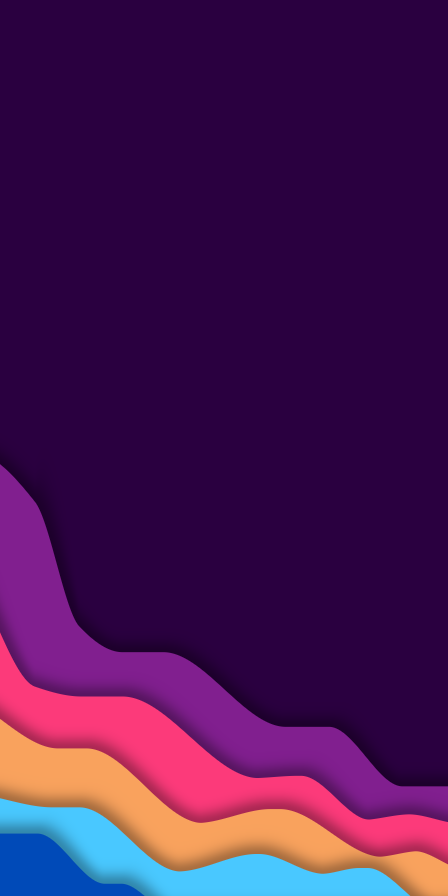
Give the GLSL for this background, as a Shadertoy shader.

```glsl
// Layered paper-cut waves descending to the right, with soft shadows on a dark violet sky.

// The canvas spans this many design units, whatever its pixel size.
const vec2 CANVAS = vec2(384.0, 768.0);
const int LAYER_COUNT = 5;
const float SHADOW_STRENGTH = 0.32;
const float SHADOW_RADIUS = 10.0;

const vec3 SKY = vec3(0.165, 0.0, 0.25);
const vec3 PURPLE = vec3(0.505, 0.12, 0.56);
const vec3 PINK = vec3(0.99, 0.228, 0.48);
const vec3 ORANGE = vec3(0.975, 0.635, 0.365);
const vec3 CYAN = vec3(0.286, 0.785, 1.0);
const vec3 BLUE = vec3(0.0, 0.29, 0.72);

// Smooth descent between two positions; a negative drop climbs.
float fall(float x, float start, float end, float drop) {
    return -drop * smoothstep(start, end, x);
}

float purpleRidge(float x) {
    return 381.0 + fall(x, -25.0, 105.0, 112.0) + fall(x, 30.0, 68.0, 60.0)
        + fall(x, 140.0, 245.0, 64.0) + fall(x, 282.0, 345.0, 51.0);
}

float pinkRidge(float x) {
    return 287.0 + fall(x, -40.0, 30.0, 92.0) + fall(x, -30.0, 70.0, 24.0)
        + fall(x, 105.0, 222.0, 70.0) + fall(x, 215.0, 255.0, -2.0)
        + fall(x, 258.0, 318.0, 38.0) + fall(x, 308.0, 352.0, -5.0)
        + fall(x, 350.0, 396.0, 8.0);
}

float orangeRidge(float x) {
    return 173.5 + fall(x, -45.0, 50.0, 47.0) + fall(x, 74.0, 174.0, 64.0)
        + fall(x, 168.0, 232.0, -12.0) + fall(x, 240.0, 328.0, 41.0)
        + fall(x, 322.0, 360.0, -5.0) + fall(x, 355.0, 400.0, 16.0);
}

float cyanRidge(float x) {
    return 88.0 + fall(x, -30.0, 45.0, 12.0) + fall(x, 68.0, 155.0, 55.0)
        + fall(x, 152.0, 220.0, -15.0) + fall(x, 222.0, 278.0, 17.0)
        + fall(x, 275.0, 308.0, -5.0) + fall(x, 315.0, 375.0, 36.0);
}

float blueRidge(float x) {
    return 53.5 + fall(x, 32.0, 90.0, 43.0) + fall(x, 104.0, 150.0, 26.0);
}

float ridgeHeight(int layer, float x) {
    if (layer == 0) return purpleRidge(x);
    if (layer == 1) return pinkRidge(x);
    if (layer == 2) return orangeRidge(x);
    if (layer == 3) return cyanRidge(x);
    return blueRidge(x);
}

// Approximate signed distance to a ridge, positive above it.
float ridgeDistance(int layer, vec2 p) {
    float slope = 0.5 * (ridgeHeight(layer, p.x + 1.0) - ridgeHeight(layer, p.x - 1.0));
    return (p.y - ridgeHeight(layer, p.x)) / sqrt(1.0 + slope * slope);
}

// Cast a soft shadow on what lies behind, then paint the sheet with a smooth edge.
vec3 paintSheet(vec3 behind, vec3 sheet, float dist, float pixel) {
    float reach = max(dist, 0.0) / SHADOW_RADIUS;
    vec3 shaded = behind * (1.0 - SHADOW_STRENGTH * exp(-reach * reach));
    return mix(shaded, sheet, clamp(0.5 - dist / pixel, 0.0, 1.0));
}

void mainImage(out vec4 fragColor, in vec2 fragCoord) {
    vec2 p = fragCoord / iResolution.xy * CANVAS;
    float pixel = CANVAS.y / iResolution.y;
    vec3 sheets[LAYER_COUNT] = vec3[LAYER_COUNT](PURPLE, PINK, ORANGE, CYAN, BLUE);

    // Sheets from back to front
    vec3 color = SKY;
    for (int layer = 0; layer < LAYER_COUNT; layer++) {
        color = paintSheet(color, sheets[layer], ridgeDistance(layer, p), pixel);
    }
    fragColor = vec4(color, 1.0);
}
```
